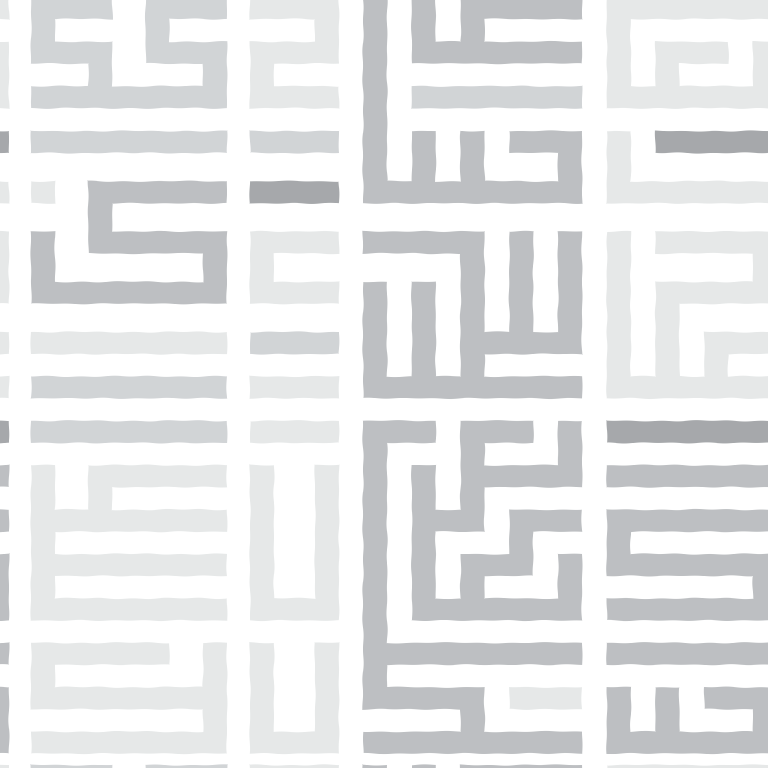
This pattern is drawn by a WebGL 1 fragment shader. Its source:

```glsl
precision highp float;
// Grey maze of broken, bent bars on white, split into blocks by straight lanes.

uniform vec2 u_resolution;

const float SPAN = 768.0;               // layout units across the canvas
const vec2 GRID = vec2(15.0, 17.0);     // bar nodes across and down
const vec2 HALF_BAR = vec2(12.0, 11.0); // half widths of upright and level bars

float hash(vec2 n) {
  return fract(sin(dot(n, vec2(127.1, 311.7))) * 43758.5);
}

// Node centres: the pitch changes between groups of columns and rows.
float columnX(float c) {
  if (c < 4.0) return 43.0 + 57.3 * c;
  if (c < 6.0) return 262.0 + 65.0 * (c - 4.0);
  return 375.0 + 48.75 * (c - 6.0);
}

float rowY(float r) {
  if (r < 3.0) return 8.0 + 44.6 * r;
  if (r < 7.0) return 142.0 + 50.25 * (r - 3.0);
  return 343.0 + 44.4 * (r - 7.0);
}

// Groups of columns and rows that lie between white lanes.
float block(float column) {
  float c = mod(column, GRID.x);
  return step(4.0, c) + step(6.0, c) + step(11.0, c);
}

float band(float r) {
  return step(3.0, r) + step(5.0, r) + step(9.0, r) + step(14.0, r);
}

// Sideways direction shared by one row of a block, mostly alternating.
float flow(vec2 n) {
  float flip = step(0.72, hash(vec2(block(n.x) + 31.0, n.y)));
  return mod(n.y + block(n.x) + flip, 2.0) < 0.5 ? -1.0 : 1.0;
}

bool leansSideways(vec2 n) {
  float region = hash(vec2(block(n.x), band(n.y)) + 53.0);
  return hash(n) < (region < 0.65 ? 0.78 : 0.32);
}

// Next node along a bar; a bar ends where a node returns itself.
vec2 follow(vec2 n) {
  vec2 side = vec2(mod(n.x + flow(n), GRID.x), n.y);
  vec2 down = n + vec2(0.0, 1.0);
  vec2 feeder = vec2(mod(down.x - flow(down), GRID.x), down.y);
  bool sideOpen = block(side.x) == block(n.x);
  bool downOpen = down.y < GRID.y - 0.5
    && (band(n.y) == band(down.y) || hash(n + 7.0) > 0.86);
  // Few bars may run into another one.
  if (block(feeder.x) == block(down.x) && leansSideways(feeder)) {
    downOpen = downOpen && hash(n + 3.0) > 0.8;
  }
  bool sideways = leansSideways(n);
  if (sideOpen && (sideways || !downOpen)) return side;
  if (sideways && hash(n + 5.0) < 0.4) return n;
  return downOpen ? down : n;
}

bool linked(vec2 a, vec2 b) {
  return follow(a) == b || follow(b) == a;
}

// All nodes of one bar share the shade of its last node.
vec3 barShade(vec2 n) {
  for (int i = 0; i < 32; i++) n = follow(n);
  float pick = hash(n + 17.0);
  if (pick < 0.40) return vec3(0.74, 0.75, 0.76);
  if (pick < 0.67) return vec3(0.90, 0.91, 0.91);
  if (pick < 0.91) return vec3(0.82, 0.83, 0.84);
  return vec3(0.65, 0.66, 0.67);
}

float wrapDelta(float d) {
  return mod(d + 0.5 * SPAN, SPAN) - 0.5 * SPAN;
}

// Slight unevenness of the cut edges.
float wobble(vec2 p) {
  return 0.35 * sin(p.x * 0.19 + 2.0 * sin(p.y * 0.07))
       + 0.35 * sin(p.y * 0.21 + 2.0 * sin(p.x * 0.06));
}

void main() {
  vec2 p = gl_FragCoord.xy / u_resolution * SPAN;
  p.y = SPAN - p.y;

  // Nearest node and the offset from it.
  vec2 node = vec2(0.0);
  vec2 offset = vec2(SPAN);
  for (int i = 0; i < 17; i++) {
    float k = float(i);
    float dx = wrapDelta(p.x - columnX(k));
    float dy = wrapDelta(p.y - rowY(k));
    if (k < GRID.x && abs(dx) < abs(offset.x)) { offset.x = dx; node.x = k; }
    if (abs(dy) < abs(offset.y)) { offset.y = dy; node.y = k; }
  }

  // Square at the node, with arms toward linked neighbours.
  vec2 toward = vec2(offset.x < 0.0 ? -1.0 : 1.0, offset.y < 0.0 ? -1.0 : 1.0);
  vec2 beside = mod(node + vec2(toward.x, 0.0), GRID);
  vec2 above = mod(node + vec2(0.0, toward.y), GRID);
  vec2 edge = abs(offset) - HALF_BAR;
  float dist = max(edge.x, edge.y);
  if (linked(node, beside)) dist = min(dist, edge.y);
  if (linked(node, above)) dist = min(dist, edge.x);

  float pixel = SPAN / min(u_resolution.x, u_resolution.y);
  float cover = clamp(0.5 - (dist + wobble(p)) / pixel, 0.0, 1.0);
  gl_FragColor = vec4(mix(vec3(1.0), barShade(node), cover), 1.0);
}
```
